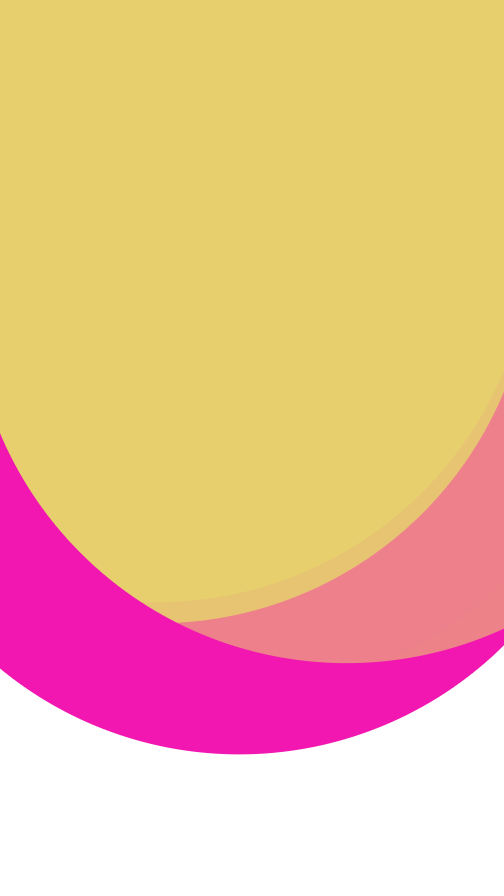
Give the GLSL for this background, as a WebGL 2 fragment shader.

```glsl
#version 300 es
precision highp float;
// Overlapping round-bottomed drapes in yellow, salmon and magenta hanging over white.

uniform vec2 u_resolution;
out vec4 outColor;

// Layout, in units of the canvas width
const float RADIUS = 0.7460;
const vec2 MAGENTA_CENTER = vec2(0.4745, 1.0270);
const vec2 SALMON_CENTER  = vec2(0.6875, 1.2080);
const vec2 BAND_CENTER    = vec2(0.3110, 1.2870);
const vec2 YELLOW_CENTER  = vec2(0.3110, 1.3290);
const vec2 SHEEN_CENTER   = vec2(0.4745, 1.1530);

// Colours
const vec3 WHITE   = vec3(1.000, 1.000, 1.000);
const vec3 MAGENTA = vec3(0.945, 0.090, 0.690);
const vec3 SALMON  = vec3(0.930, 0.502, 0.541);
const vec3 BAND    = vec3(0.906, 0.769, 0.447);
const vec3 YELLOW  = vec3(0.902, 0.812, 0.424);
const float SHEEN_STRENGTH = 0.04;

// Signed distance to a column that ends in a half circle below its center
float drapeDistance(vec2 p, vec2 center) {
    vec2 d = p - center;
    d.y = min(d.y, 0.0);
    return length(d) - RADIUS;
}

// Antialiased coverage of a drape, one pixel wide at its edge
float drape(vec2 p, vec2 center, float pixel) {
    return clamp(0.5 - drapeDistance(p, center) / pixel, 0.0, 1.0);
}

void main() {
    float pixel = 1.0 / u_resolution.x;
    vec2 p = gl_FragCoord.xy * pixel;

    // Layers visible inside the salmon drape
    float sheen = 1.0 - drape(p, SHEEN_CENTER, pixel);
    vec3 inner = mix(SALMON, BAND, sheen * SHEEN_STRENGTH);
    inner = mix(inner, BAND, drape(p, BAND_CENTER, pixel));
    inner = mix(inner, YELLOW, drape(p, YELLOW_CENTER, pixel));

    // Stack from back to front
    vec3 color = mix(WHITE, MAGENTA, drape(p, MAGENTA_CENTER, pixel));
    color = mix(color, inner, drape(p, SALMON_CENTER, pixel));

    outColor = vec4(color, 1.0);
}
```
